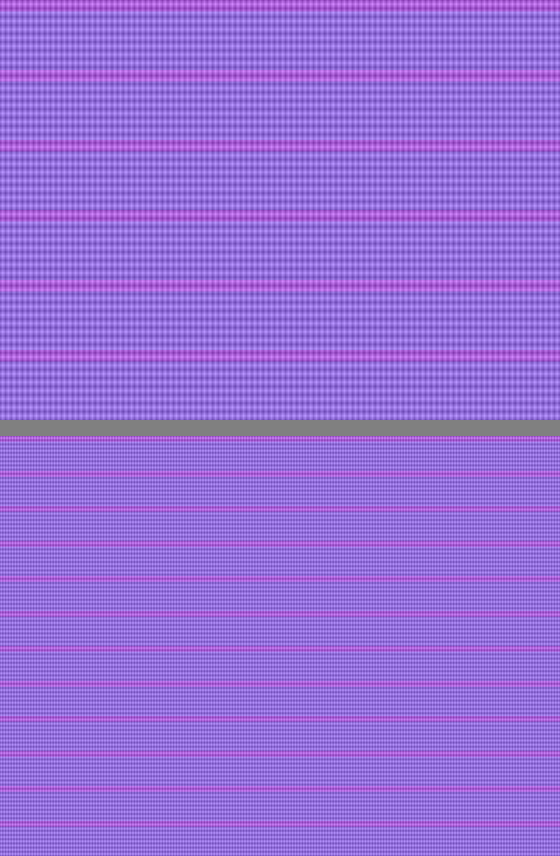
Top: one tile. Bottom: repeated 2 by 2.
A WebGL 1 fragment shader for this pattern:

```glsl
precision highp float;

uniform vec2 u_resolution;

const float TAU = 6.2831853;
const vec2 THREADS = vec2(100.0, 50.0);      // warp and weft threads per canvas
const float STRIPES = 6.0;                   // stripe repeats down the canvas
const float STRIPE_SHARE = 0.164;            // part of each repeat that is striped
const vec2 RELIEF = vec2(0.072, 0.084);      // shading depth of warp and weft
const vec3 GROUND_COLOR = vec3(0.576, 0.439, 0.859);
const vec3 STRIPE_COLOR = vec3(0.668, 0.376, 0.843);

// Coverage of a stripe filling the top of each repeat, wrapping vertically
float stripeMask(float y, float pixel) {
  float center = 1.0 - 0.5 * STRIPE_SHARE;
  float offset = abs(fract(y * STRIPES - center + 0.5) - 0.5);
  float soft = 0.5 * pixel * STRIPES;
  return 1.0 - smoothstep(-soft, soft, offset - 0.5 * STRIPE_SHARE);
}

// Narrow light crowns and dark grooves with a flatter slope between them
float threadShade(vec2 uv) {
  vec2 crown = -cos(TAU * fract(uv * THREADS));
  return dot(crown * abs(crown), RELIEF);
}

void main() {
  vec2 uv = gl_FragCoord.xy / u_resolution;
  float stripe = stripeMask(uv.y, 1.0 / u_resolution.y);
  vec3 color = mix(GROUND_COLOR, STRIPE_COLOR, stripe);
  color += threadShade(uv);
  gl_FragColor = vec4(clamp(color, 0.0, 1.0), 1.0);
}
```
